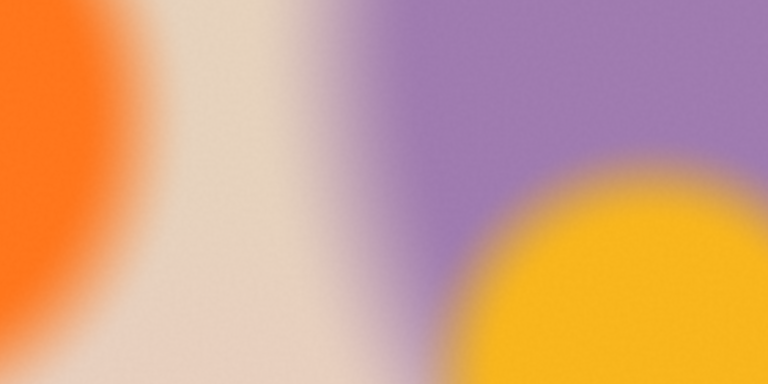
This background is drawn by a Shadertoy shader. Its source:

```glsl
const vec3 ORANGE = vec3(1.0, 0.462, 0.11);
const vec3 PURPLE = vec3(0.625, 0.482, 0.688);
const vec3 YELLOW = vec3(0.972, 0.712, 0.112);

vec2 randomGradient(vec2 cell) {
    vec3 h = fract(cell.xyx * vec3(0.1031, 0.103, 0.0973));
    h += dot(h, h.yzx + 33.33);
    float angle = 6.2832 * fract((h.x + h.y) * h.z);
    return vec2(cos(angle), sin(angle));
}

float cornerValue(vec2 cell, vec2 f, vec2 corner) {
    return dot(randomGradient(cell + corner), f - corner);
}

float gradientNoise(vec2 p) {
    vec2 cell = floor(p), f = fract(p);
    vec2 u = f * f * f * (f * (f * 6.0 - 15.0) + 10.0);
    float low = mix(cornerValue(cell, f, vec2(0, 0)), cornerValue(cell, f, vec2(1, 0)), u.x);
    float high = mix(cornerValue(cell, f, vec2(0, 1)), cornerValue(cell, f, vec2(1, 1)), u.x);
    return mix(low, high, u.y);
}

// Coverage of a disc whose rim fades over the given half width
float softDisc(vec2 p, vec2 center, float radius, float blur) {
    return 1.0 - smoothstep(-blur, blur, length(p - center) - radius);
}

void mainImage(out vec4 fragColor, in vec2 fragCoord) {
    vec2 p = fragCoord / iResolution.y;
    p.x += 1.0 - 0.5 * iResolution.x / iResolution.y;

    // Cream base, slightly pinker towards the bottom
    vec3 color = mix(vec3(0.907, 0.812, 0.745), vec3(0.902, 0.822, 0.738), smoothstep(0.0, 0.6, p.y));

    // Blurred colour fields
    color = mix(color, PURPLE, softDisc(p, vec2(2.9, 0.96), 2.03, 0.23));
    color = mix(color, ORANGE, softDisc(p, vec2(-0.404, 0.70), 0.763, 0.15));
    color = mix(color, YELLOW, softDisc(p, vec2(1.70, 0.01), 0.525, 0.12));

    // Faint paper grain
    float grain = gradientNoise(p * 70.0) + 0.6 * gradientNoise(p * 140.0 + 17.0);
    color += 0.009 * grain;

    fragColor = vec4(clamp(color, 0.0, 1.0), 1.0);
}
```
